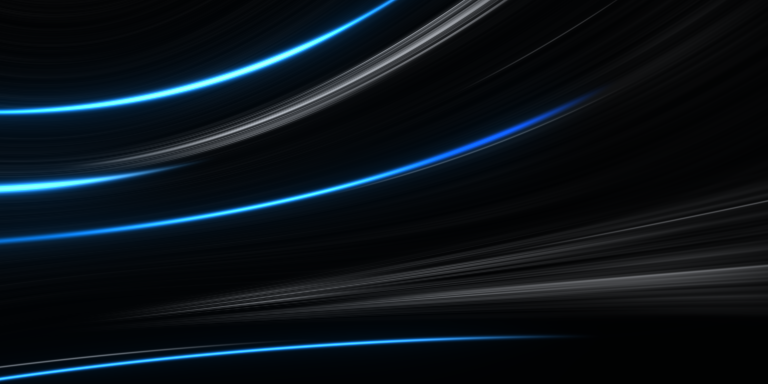
This background is drawn by a WebGL 2 fragment shader. Its source:

```glsl
#version 300 es
precision highp float;
// Curved blue light trails and fine silver streaks sweeping across black.
uniform vec2 u_resolution;
out vec4 outColor;

const vec3 DEEP_BLUE = vec3(0.0, 0.20, 0.38);
const vec3 ELECTRIC = vec3(0.04, 0.48, 0.92);
const vec3 ROYAL = vec3(0.03, 0.28, 0.95);
const vec3 ICE = vec3(0.68, 0.92, 1.0);
const vec3 SILVER = vec3(0.72, 0.73, 0.75);

// Each arc is a cubic: y = k.x + k.y x + k.z x^2 + k.w x^3.
const vec4 UPPER_ARC = vec4(0.708, 0.0145, 0.206, 0.058);
const vec4 SILVER_ARC = vec4(0.557, -0.017, 0.310, -0.017);
const vec4 SHORT_ARC = vec4(0.508, 0.05, 0.165, 0.0);
const vec4 LONG_ARC = vec4(0.372, 0.081, 0.058, 0.033);
const vec4 LOW_ARC = vec4(0.013, 0.143, -0.046, 0.0);
const vec4 LOW_THREAD = vec4(0.044, 0.125, -0.045, 0.0);
const vec4 FAN_BASE = vec4(0.13, 0.095, -0.003, 0.0);
const vec4 FAN_WIDTH = vec4(0.015, 0.025, 0.026, 0.0);

float cubic(vec4 k, float x) {
    return k.x + x * (k.y + x * (k.z + x * k.w));
}

// Signed distance to an arc, corrected for its slope.
float arcDistance(vec2 p, vec4 k) {
    float slope = k.y + p.x * (2.0 * k.z + 3.0 * p.x * k.w);
    return (p.y - cubic(k, p.x)) / sqrt(1.0 + slope * slope);
}

float bell(float d, float width) {
    return exp(-d * d / (width * width));
}

// Rises over a..b and falls over c..d.
float span(float x, float a, float b, float c, float d) {
    return smoothstep(a, b, x) * (1.0 - smoothstep(c, d, x));
}

float hash(vec2 p) {
    p = fract(p * vec2(0.1031, 0.1137));
    p += dot(p, p.yx + 33.33);
    return fract((p.x + p.y) * p.x * 37.0);
}

float noise(vec2 p) {
    vec2 cell = floor(p), f = fract(p);
    f = f * f * (3.0 - 2.0 * f);
    return mix(mix(hash(cell), hash(cell + vec2(1, 0)), f.x),
               mix(hash(cell + vec2(0, 1)), hash(cell + 1.0), f.x), f.y);
}

// Fine strands across a family of curves, drifting slowly along x.
float strands(float across, float x, float frequency) {
    float sum = 0.0, weight = 0.5;
    for (int i = 0; i < 3; i++) {
        sum += weight * noise(vec2(x * 1.6 + 40.0, across * frequency + 300.0));
        frequency *= 2.1;
        weight *= 0.65;
    }
    return pow(sum, 2.0) * 1.6;
}

// Light trail: tight pale core, coloured body and soft halo.
vec3 trail(float d, float width, vec3 tint, float heat, float halo) {
    return tint * bell(d, width) + ICE * heat * bell(d, width * 0.55)
         + DEEP_BLUE * halo * (0.6 * exp(-abs(d) / 0.018) + 0.32 * exp(-abs(d) / 0.07));
}

void main() {
    vec2 p = gl_FragCoord.xy / u_resolution * vec2(2.0, 1.0);
    float x = p.x;
    float pixel = 1.0 / u_resolution.y;
    float thin = max(0.0025, 0.7 * pixel);
    vec3 color = vec3(0.004, 0.006, 0.009);

    // Sweeping silver family: 0 on the long arc, 1 on the silver arc.
    float gap = cubic(SILVER_ARC, x) - cubic(LONG_ARC, x);
    float sweep = (p.y - cubic(LONG_ARC, x)) / gap;
    float fibre = strands(sweep, x, 22.0);
    float band = span(sweep, 0.82, 0.94, 1.04, 1.17) * span(x, 0.1, 0.8, 1.1, 1.7);
    float veil = 0.035 * smoothstep(-1.6, -0.2, sweep)
               + 0.09 * bell(sweep - 0.06, 0.16) * span(x, 0.9, 1.5, 1.7, 2.1)
               + 0.05 * bell(sweep - 1.0, 0.3) * (1.0 - smoothstep(0.5, 1.1, x));
    color += SILVER * fibre * (0.85 * band + veil);

    // Single bright threads within that family.
    float threads = 0.40 * bell((sweep - 1.115) * gap, thin) * span(x, 0.7, 1.05, 1.2, 1.4)
                  + 0.28 * bell((sweep - 1.01) * gap, thin) * span(x, 0.15, 0.35, 0.6, 0.9)
                  + 0.20 * bell((sweep - 0.45) * gap, thin) * span(x, 1.15, 1.4, 1.5, 1.7)
                  + 0.25 * bell((sweep + 0.05) * gap, thin) * span(x, 0.8, 1.1, 1.3, 1.7);
    color += SILVER * threads;

    // Lower fan of streaks opening to the right.
    float fanWidth = cubic(FAN_WIDTH, x);
    float fan = (p.y - cubic(FAN_BASE, x)) / fanWidth;
    float fanFibre = strands(fan, x, 7.0);
    float fanLight = 0.60 * bell(fan - 0.65, 0.42) * span(x, 0.2, 0.8, 1.1, 1.9)
                   + 0.36 * bell(fan, 0.3) * span(x, 0.4, 1.1, 1.6, 2.3)
                   + 0.13 * span(fan, -0.95, -0.5, 0.9, 1.8) * smoothstep(0.1, 0.8, x);
    color += SILVER * fanFibre * fanLight;
    color += SILVER * 0.32 * bell((fan - 1.0) * fanWidth, thin) * smoothstep(1.1, 1.8, x);
    color += SILVER * 0.26 * bell(fan * fanWidth, thin * 1.3) * smoothstep(0.7, 1.6, x);
    color += SILVER * 0.5 * bell(arcDistance(p, LOW_THREAD), thin) * (1.0 - smoothstep(0.2, 0.85, x));

    // Blue trails, each fading along its own length.
    float upper = 1.0 - smoothstep(0.85, 1.12, x);
    float upperHeat = span(x, -0.2, 0.6, 0.7, 1.0);
    color += trail(arcDistance(p, UPPER_ARC), 0.006 + 0.006 * upperHeat,
                   ELECTRIC * (0.65 + 0.35 * upper), 0.15 + 0.85 * upperHeat, 0.5 + 0.5 * upper);
    float brief = 1.0 - smoothstep(0.05, 0.58, x);
    color += trail(arcDistance(p, SHORT_ARC), 0.005 + 0.009 * brief, ELECTRIC * brief, 0.75 * brief, brief);
    float lengthFade = 1.0 - smoothstep(1.25, 1.62, x);
    color += trail(arcDistance(p, LONG_ARC), 0.0075, mix(ELECTRIC, ROYAL, smoothstep(0.9, 1.3, x))
                   * lengthFade * (0.65 + 0.35 * smoothstep(0.0, 0.5, x)),
                   0.45 * span(x, 0.1, 0.7, 0.8, 1.2), 0.65 * lengthFade);
    float low = 1.0 - smoothstep(0.9, 1.58, x);
    color += trail(arcDistance(p, LOW_ARC), 0.0055, ELECTRIC * low, 0.35 * low, 0.35 * low);

    outColor = vec4(min(color, 1.0), 1.0);
}
```
